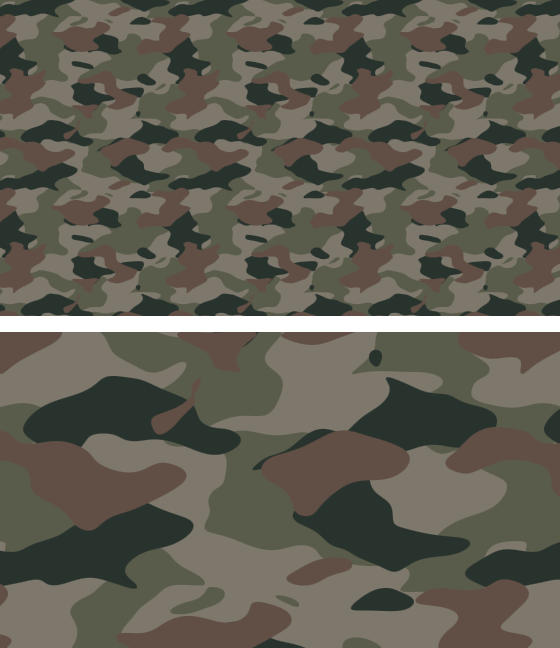
Top, the full canvas; bottom, a detail of the centre.
Give the GLSL for this pattern, as a Shadertoy shader.

```glsl
// Woodland camouflage: a square tile of wavy green, black and brown patches on tan.

const float TAU = 6.28319;
const float TILE_SIZE = 0.5495;       // tile side, in canvas heights
const int   WAVE_COUNT = 34;          // sines summed for each patch layer
const float COARSE_FREQUENCY = 3.4;   // cycles per tile
const float FINE_FREQUENCY = 13.0;
const float DETAIL_FALLOFF = 1.15;    // higher gives smoother outlines
const float HORIZONTAL_STRETCH = 0.6;
const vec2  WARP = vec2(0.028, 0.011);

// Field levels, in standard deviations: higher leaves less cover.
const float GREEN_LEVEL = 0.28;
const float BLACK_LEVEL = 0.72;
const float BROWN_LEVEL = 0.82;

const vec3 TAN   = vec3(0.49, 0.47, 0.42);
const vec3 GREEN = vec3(0.35, 0.36, 0.29);
const vec3 BLACK = vec3(0.16, 0.20, 0.18);
const vec3 BROWN = vec3(0.38, 0.31, 0.27);

float hash(float n) {
    return fract(sin(n * 12.9898) * 43758.5);
}

// Whole-number frequencies keep the warp seamless across tiles.
vec2 warp(vec2 p, float seed) {
    vec2 broad = sin(TAU * vec2(5.0 * p.y + 2.0 * p.x, 3.0 * p.x - p.y) + seed);
    vec2 tight = sin(TAU * vec2(9.0 * p.y - 3.0 * p.x, 6.0 * p.x + 4.0 * p.y) + 2.0 * seed);
    return p + WARP * (broad + 0.6 * tight);
}

// Seamless sum of sines, scaled to unit variance.
float patchField(vec2 p, float seed) {
    p = warp(p, seed);
    float sum = 0.0;
    float variance = 0.0;
    for (int i = 0; i < WAVE_COUNT; i++) {
        float n = float(i);
        float t = n / float(WAVE_COUNT - 1);
        float frequency = mix(COARSE_FREQUENCY, FINE_FREQUENCY, t * t);
        float angle = 2.4 * n + seed;
        vec2 direction = vec2(HORIZONTAL_STRETCH * cos(angle), sin(angle));
        vec2 cycles = floor(frequency * direction + 0.5);
        float amplitude = pow(frequency, -DETAIL_FALLOFF);
        float phase = hash(n + 31.0 * seed);
        sum += amplitude * sin(TAU * (dot(cycles, p) + phase));
        variance += 0.5 * amplitude * amplitude;
    }
    return sum * inversesqrt(variance);
}

// Antialiased cover where the field rises above the level.
float patchMask(vec2 p, float seed, float level) {
    float field = patchField(p, seed);
    float pixelStep = max(fwidth(field), 1e-4);
    return clamp((field - level) / pixelStep + 0.5, 0.0, 1.0);
}

void mainImage(out vec4 fragColor, in vec2 fragCoord) {
    vec2 p = fragCoord / iResolution.y / TILE_SIZE;

    // Patches stack from the ground colour upward.
    vec3 color = TAN;
    color = mix(color, GREEN, patchMask(p, 1.7, GREEN_LEVEL));
    color = mix(color, BLACK, patchMask(p, 4.3, BLACK_LEVEL));
    color = mix(color, BROWN, patchMask(p, 7.9, BROWN_LEVEL));

    fragColor = vec4(color, 1.0);
}
```
